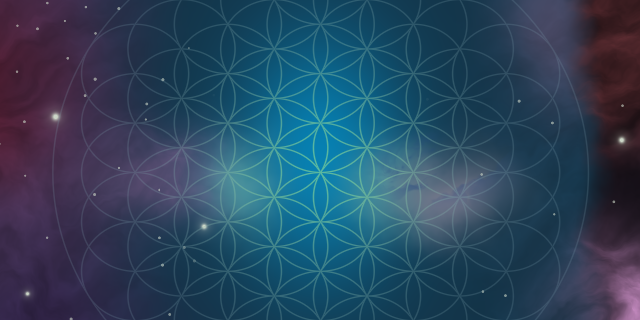
Reproduce this background procedurally as a Shadertoy shader.

```glsl
// Overlapping-circle lattice glowing over a dark teal and violet nebula with stars.

// Lattice: centre, circle radius, horizontal stretch, line half width
const vec2 LATTICE_CENTER = vec2(0.002, -0.039);
const float CIRCLE_RADIUS = 0.1544;
const float STRETCH = 1.084;
const float LINE_HALF_WIDTH = 0.0021;
const int RINGS = 4;

// Palette
const vec3 DEEP_TEAL = vec3(0.075, 0.205, 0.285);
const vec3 VIOLET = vec3(0.235, 0.185, 0.315);
const vec3 CRIMSON = vec3(0.33, 0.09, 0.15);
const vec3 INDIGO = vec3(0.17, 0.12, 0.26);
const vec3 SLATE = vec3(0.30, 0.29, 0.40);
const vec3 UMBER = vec3(0.22, 0.10, 0.11);
const vec3 NIGHT = vec3(0.09, 0.06, 0.09);
const vec3 ROSE = vec3(0.54, 0.38, 0.53);
const vec3 MAUVE = vec3(0.44, 0.33, 0.49);
const vec3 AZURE = vec3(0.02, 0.51, 0.71);
const vec3 AQUA = vec3(0.35, 0.68, 0.66);
const vec3 PALE = vec3(0.51, 0.50, 0.57);
const vec3 COBALT = vec3(0.14, 0.27, 0.50);
const vec3 LINE_WARM = vec3(0.55, 0.86, 0.58);
const vec3 LINE_COOL = vec3(0.50, 0.64, 0.70);
const vec3 STARLIGHT = vec3(0.80, 0.84, 0.78);

// Bright stars: position and size
const vec3 BRIGHT_STARS[4] = vec3[4](
    vec3(-0.826, 0.135, 0.011), vec3(0.943, 0.062, 0.009),
    vec3(-0.362, -0.208, 0.008), vec3(-0.914, -0.418, 0.006));
const float STAR_CELL = 0.075;

float hash(vec2 p) {
    vec3 q = fract(vec3(p.xyx) * 0.1031);
    q += dot(q, q.yzx + 33.33);
    return fract((q.x + q.y) * q.z);
}

float noise(vec2 p) {
    vec2 i = floor(p), f = fract(p);
    f = f * f * (3.0 - 2.0 * f);
    return mix(mix(hash(i), hash(i + vec2(1, 0)), f.x),
               mix(hash(i + vec2(0, 1)), hash(i + vec2(1, 1)), f.x), f.y);
}

float fbm(vec2 p) {
    float sum = 0.0, amp = 0.5;
    for (int i = 0; i < 5; i++) {
        sum += amp * noise(p);
        p = mat2(1.6, 1.2, -1.2, 1.6) * p + 7.3;
        amp *= 0.5;
    }
    return sum;
}

// Soft elliptical spot
float blob(vec2 p, vec2 center, vec2 radius) {
    vec2 d = (p - center) / radius;
    return exp(-dot(d, d));
}

vec3 nebula(vec2 p) {
    float cloud = fbm(p * 4.0 + 20.0);
    float wisps = fbm(vec2(p.x * 7.0 + p.y * 3.0, p.y * 12.0 - p.x * 5.0) + 4.0 * cloud);
    vec2 w = p + 0.16 * (vec2(cloud, fbm(p * 5.0 + 51.0)) - 0.48);

    // Left clouds
    vec3 col = mix(DEEP_TEAL, VIOLET, 1.0 - smoothstep(-0.85, -0.38, w.x));
    col = mix(col, CRIMSON, 0.85 * blob(w, vec2(-1.08, 0.26), vec2(0.28, 0.36)));
    col = mix(col, INDIGO, 0.7 * blob(w, vec2(-0.9, -0.52), vec2(0.4, 0.2)));
    col = mix(col, MAUVE, 0.8 * blob(w, vec2(-0.42, -0.05), vec2(0.30, 0.14)) * (0.5 + wisps));

    // Right clouds
    col = mix(col, SLATE, 0.9 * blob(w, vec2(0.75, 0.42), vec2(0.16, 0.26)));
    float rim = smoothstep(0.77, 0.9, w.x + 0.06 * (wisps - 0.5));
    vec3 rimColor = mix(NIGHT, UMBER * (0.5 + 1.1 * wisps), smoothstep(-0.1, 0.25, w.y));
    col = mix(col, rimColor, 0.95 * rim);
    col = mix(col, ROSE, blob(w, vec2(0.97, -0.43), vec2(0.20, 0.18)) * (0.55 + 0.9 * wisps));
    col *= mix(1.0, 0.62 + 0.8 * wisps, smoothstep(0.3, 1.0, abs(p.x)) * 0.7);

    // Central glow and its pale flanks
    col = mix(col, AZURE, 0.97 * blob(p, vec2(0.0, 0.01), vec2(0.27, 0.39)));
    col = mix(col, AQUA, 0.62 * blob(w, vec2(-0.24, -0.08), vec2(0.12, 0.14)));
    col = mix(col, AQUA, 0.62 * blob(w, vec2(0.21, -0.10), vec2(0.12, 0.12)));
    col = mix(col, PALE, 0.85 * blob(w, vec2(0.40, -0.11), vec2(0.17, 0.12)));
    float streak = smoothstep(0.46, 0.62, wisps);
    return mix(col, COBALT, 0.8 * streak * blob(p, vec2(0.36, -0.03), vec2(0.15, 0.08)));
}

float stars(vec2 p, float px) {
    vec2 cell = floor(p / STAR_CELL);
    vec2 spot = 0.2 + 0.6 * vec2(hash(cell + 3.0), hash(cell + 91.0));
    float present = step(mix(0.93, 0.66, smoothstep(0.3, 0.8, -p.x)), hash(cell + 47.0));
    present *= smoothstep(0.3, 0.5, abs(p.x));
    float size = mix(0.0015, 0.0035, hash(cell + 17.0));
    float light = present * 0.6 * (1.0 - smoothstep(size, size + px, length(p - (cell + spot) * STAR_CELL)));
    for (int i = 0; i < 4; i++) {
        vec3 s = BRIGHT_STARS[i];
        light += blob(p, s.xy, vec2(s.z)) + 0.2 * blob(p, s.xy, vec2(3.0 * s.z));
    }
    return min(light, 1.0);
}

float stroke(float d, float px) {
    return clamp((LINE_HALF_WIDTH - d) / px + 0.5, 0.0, 1.0);
}

void mainImage(out vec4 fragColor, in vec2 fragCoord) {
    float px = 1.0 / iResolution.y;
    vec2 p = (fragCoord - 0.5 * iResolution.xy) * px;
    vec3 col = mix(nebula(p), STARLIGHT, stars(p, px));

    // Hexagonal lattice of circles, ringed by one large circle
    vec2 q = (p - LATTICE_CENTER) / vec2(STRETCH, 1.0) / CIRCLE_RADIUS;
    float d = 1e3;
    for (int i = -RINGS; i <= RINGS; i++)
        for (int j = max(-RINGS, -RINGS - i); j <= min(RINGS, RINGS - i); j++)
            d = min(d, abs(length(q - vec2(0.866 * float(i), float(j) + 0.5 * float(i))) - 1.0));
    float ring = abs(length(q) - float(RINGS + 1));
    float glow = blob(p, vec2(0.0, -0.02), vec2(0.34, 0.38));
    float ink = stroke(d * CIRCLE_RADIUS, px) * mix(0.2, 0.62, glow);
    ink = max(ink, 0.2 * stroke(ring * CIRCLE_RADIUS, px));
    fragColor = vec4(mix(col, mix(LINE_COOL, LINE_WARM, glow), ink), 1.0);
}
```
